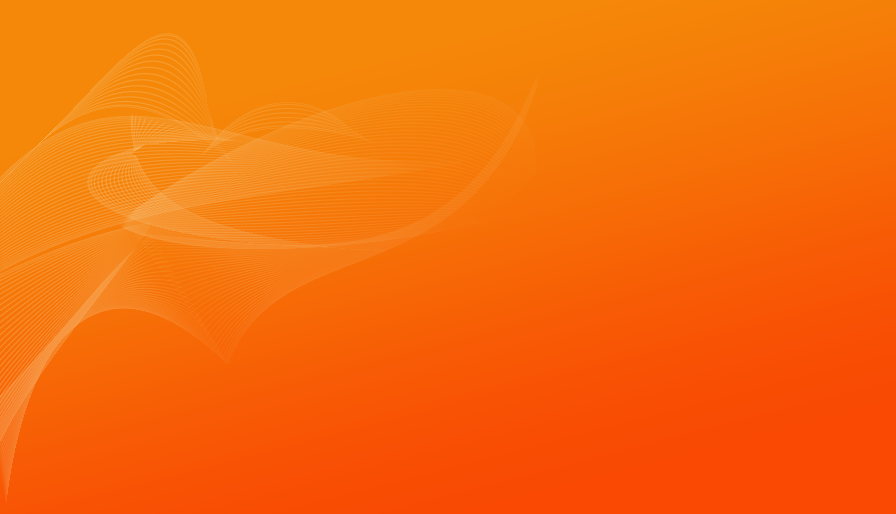
Give the GLSL for this background, as a WebGL 2 fragment shader.

```glsl
#version 300 es
precision highp float;
// Warm orange gradient with translucent ribbons of fine lines on the left.
// Each ribbon blends two cubic curves; the blend position at a point gives
// the nearest line, and the local line spacing gives the glow at the folds.

uniform vec2 u_resolution;
out vec4 fragColor;

const vec3 AMBER = vec3(0.96, 0.535, 0.035);
const vec3 VERMILION = vec3(0.975, 0.285, 0.012);
const vec3 LINE_COLOR = vec3(0.97, 0.80, 0.56);
const float GRADIENT_TILT = 0.45;
const vec2 GRADIENT_RANGE = vec2(0.2, 1.3);
const float LINE_WIDTH = 0.22;           // percent of canvas height
const float LINE_OPACITY = 0.36;
const float EDGE_CROWDING = 0.6;         // gathers lines at ribbon edges
const vec2 FADE_RANGE = vec2(15.0, 95.0);
const float FAR_OPACITY = 0.25;
const float END_FADE = 0.7;
const int STEPS = 28;
const float PI = 3.14159;

float cross2(vec2 a, vec2 b) { return a.x * b.y - a.y * b.x; }

vec4 bezierWeights(float t) {
    float u = 1.0 - t;
    return vec4(u * u * u, 3.0 * u * u * t, 3.0 * u * t * t, t * t * t);
}

vec4 tangentWeights(float t) {
    float u = 1.0 - t;
    return 3.0 * vec4(-u * u, u * u - 2.0 * u * t, 2.0 * u * t - t * t, t * t);
}

// Signed area telling on which side of the rung at t the point lies
float rungSide(vec2 p, mat4x2 first, mat4x2 last, float t) {
    vec4 w = bezierWeights(t);
    vec2 a = first * w;
    return cross2(last * w - a, p - a);
}

// Coverage of the lines where the rung at t passes through p
float lineCoverage(vec2 p, mat4x2 first, mat4x2 last, float t, float count, float pixel) {
    vec4 w = bezierWeights(t);
    vec4 dw = tangentWeights(t);
    vec2 a = first * w;
    vec2 rung = last * w - a;
    float s = dot(p - a, rung) / max(dot(rung, rung), 1e-5);
    float outside = max(-s, s - 1.0) * length(rung);
    s = clamp(s, 0.0, 1.0);
    vec2 tangent = mix(first * dw, last * dw, s);
    float phase = count * mix(s, acos(1.0 - 2.0 * s) / PI, EDGE_CROWDING);
    float crowd = mix(1.0, 1.0 / (PI * sqrt(max(s - s * s, 2e-3))), EDGE_CROWDING);
    float spacing = abs(cross2(rung, tangent)) / max(length(tangent), 1e-4) / (count * crowd);
    float dist = abs(fract(phase + 0.5) - 0.5) * spacing;
    float crisp = clamp((0.5 * (LINE_WIDTH + pixel) - dist) / pixel, 0.0, min(1.0, LINE_WIDTH / pixel));
    float dense = 1.0 - exp(-LINE_WIDTH / max(spacing, 1e-3));
    float cover = mix(dense, crisp, smoothstep(1.0, 2.5, spacing / pixel));
    float ends = smoothstep(0.0, 0.04, t) * (1.0 - END_FADE * smoothstep(0.75, 1.0, t));
    return cover * ends * (1.0 - smoothstep(0.0, pixel, outside));
}

// Walk along the ribbon and add every layer that passes through p
float ribbon(vec2 p, mat4x2 first, mat4x2 last, float count, float pixel) {
    float total = 0.0;
    float t0 = 0.002;
    float side0 = rungSide(p, first, last, t0);
    for (int i = 1; i <= STEPS; i++) {
        float t1 = float(i) / float(STEPS);
        float side1 = rungSide(p, first, last, t1);
        if (side0 * side1 < 0.0) {
            // Two false-position steps
            float t = mix(t0, t1, side0 / (side0 - side1));
            float side = rungSide(p, first, last, t);
            bool before = side0 * side < 0.0;
            float gap = side - (before ? side0 : side1);
            if (abs(gap) > 1e-6) t = mix(t, before ? t0 : t1, clamp(side / gap, 0.0, 1.0));
            total += lineCoverage(p, first, last, t, count, pixel);
        }
        t0 = t1;
        side0 = side1;
    }
    return total;
}

// All ribbons; control points are in percent of canvas height
float ribbons(vec2 p, float px) {
    // Tall arch and the band sweeping below it
    float ink = ribbon(p, mat4x2(-2.3, 62.5, 22.7, 84.1, 36.4, 113.6, 41.4, 73.9),
                     mat4x2(-2.3, 61.4, 13.6, 80.7, 25.0, 86.4, 45.5, 68.2), 15.0, px);
    ink += ribbon(p, mat4x2(-2.3, 63.0, 25.0, 93.2, 43.2, 65.9, 89.8, 68.8),
                     mat4x2(-2.3, 45.9, 25.0, 61.8, 56.8, 61.8, 89.8, 68.4), 36.0, px);
    // Wide lens, its left loop and the small arch
    ink += ribbon(p, mat4x2(22.7, 56.8, 63.6, 86.4, 106.8, 92.0, 104.1, 65.9),
                     mat4x2(22.7, 56.4, 36.4, 48.9, 70.5, 51.1, 94.3, 56.8), 52.0, px);
    ink += ribbon(p, mat4x2(48.9, 72.3, 9.1, 76.1, -4.5, 52.3, 75.0, 51.4),
                     mat4x2(25.5, 78.4, 25.5, 65.9, 28.4, 54.5, 75.0, 50.9), 20.0, px);
    ink += ribbon(p, mat4x2(42.0, 73.2, 51.1, 83.0, 62.5, 81.8, 70.5, 72.7),
                     mat4x2(38.6, 69.3, 47.7, 77.3, 61.4, 76.1, 75.0, 71.6), 7.0, px);
    // Sash falling from the upper right tip
    ink += ribbon(p, mat4x2(105.2, 87.0, 88.6, 43.5, 59.1, 52.3, 26.1, 54.5),
                     mat4x2(105.5, 86.8, 92.5, 40.0, 54.5, 56.8, 44.3, 29.1), 36.0, px);
    // Lower left tail and the mesh above it
    ink += ribbon(p, mat4x2(1.1, 1.1, 4.5, 31.8, 18.2, 54.5, 44.3, 29.1),
                     mat4x2(-2.3, 20.5, 11.4, 34.1, 19.3, 45.5, 29.5, 54.5), 30.0, px);
    ink += ribbon(p, mat4x2(-2.3, 45.5, 9.1, 51.1, 18.2, 54.5, 29.5, 56.8),
                     mat4x2(-2.3, 9.1, 4.5, 25.0, 15.9, 37.5, 28.4, 54.5), 34.0, px);
    return ink;
}

void main() {
    vec2 uv = gl_FragCoord.xy / u_resolution;
    float pixel = 100.0 / u_resolution.y;
    vec2 p = gl_FragCoord.xy * pixel;
    float slope = 1.0 - uv.y + GRADIENT_TILT * uv.x;
    vec3 color = mix(AMBER, VERMILION, smoothstep(GRADIENT_RANGE.x, GRADIENT_RANGE.y, slope));
    float fade = mix(1.0, FAR_OPACITY, smoothstep(FADE_RANGE.x, FADE_RANGE.y, p.x));
    float ink = p.x < 110.0 ? ribbons(p, pixel) : 0.0;
    color = mix(color, LINE_COLOR, 1.0 - exp(-LINE_OPACITY * fade * ink));
    fragColor = vec4(color, 1.0);
}
```
